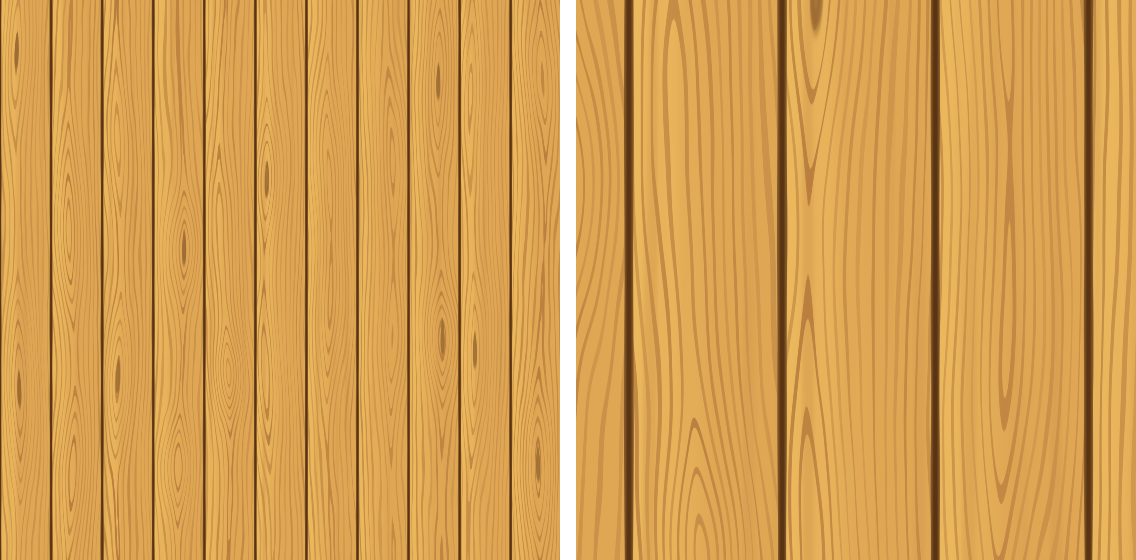
Left, the full canvas; right, a detail of the centre.
A three.js fragment shader for this texture:

```glsl
// Eleven upright honey-coloured wood planks parted by thin dark seams.
// Grain lines are contours of a field around a drifting spine in each plank;
// knots lift that field, so the contours close into long nested loops.

#define PLANK_WIDTH 0.0912
#define GRAIN_LINES 13.0
#define LINE_WIDTH 0.27
#define KNOT_LIFT 0.36
#define SEAM_HALF 0.0026
#define BRIGHT vec3(0.92, 0.72, 0.365)
#define BASE vec3(0.875, 0.655, 0.33)
#define GRAIN vec3(0.80, 0.58, 0.29)
#define DARK_GRAIN vec3(0.72, 0.49, 0.24)
#define KNOT_CORE vec3(0.60, 0.41, 0.19)
#define SEAM_EDGE vec3(0.49, 0.33, 0.15)
#define SEAM_CORE vec3(0.35, 0.20, 0.07)

varying vec2 vUv;

float hash(vec2 p) {
  return fract(sin(dot(p, vec2(127.1, 311.7))) * 43758.5);
}

vec2 gradient(vec2 cell) {
  float angle = 6.2832 * hash(cell);
  return vec2(cos(angle), sin(angle));
}

// Gradient noise, roughly -0.7 to 0.7
float noise(vec2 p) {
  vec2 i = floor(p), f = fract(p);
  vec2 u = f * f * f * (f * (f * 6.0 - 15.0) + 10.0);
  vec2 e = vec2(1.0, 0.0);
  float low = mix(dot(gradient(i), f), dot(gradient(i + e.xy), f - e.xy), u.x);
  float high = mix(dot(gradient(i + e.yx), f - e.yx),
                   dot(gradient(i + e.xx), f - e.xx), u.x);
  return mix(low, high, u.y);
}

void main() {
  // Plank cell: x runs 0 to 1 across the plank, y stays in canvas units
  float column = vUv.x / PLANK_WIDTH;
  float plank = floor(column);
  float x = fract(column);
  float y = vUv.y;
  vec2 seed = vec2(plank * 17.0, plank * 29.0);

  // Spine that the grain bends around
  float spine = mix(0.2, 0.8, hash(seed + 3.0));
  spine += 0.3 * noise(vec2(plank * 7.3 + 0.5, y * 2.0 + plank * 3.7));
  float dx = x - spine;

  // Two knots of random place and length, some with a dark slit
  float bump = 0.0;
  float core = 0.0;
  for (int k = 0; k < 2; k++) {
    float n = float(k);
    vec2 id = seed + n * 5.0;
    float dy = y - (n + mix(0.1, 0.9, hash(id + 1.0))) * 0.5;
    float reach = mix(0.07, 0.19, hash(id + 2.0));
    bump += exp(-dy * dy / (reach * reach)) * mix(0.5, 1.0, hash(id + 4.0));
    float taper = 0.045 * (1.0 - 8.0 * dy);
    float slit = length(vec2(dx / max(taper, 0.02), dy / 0.036));
    core = max(core, (1.0 - smoothstep(0.7, 1.1, slit)) * step(0.4, hash(id + 6.0)));
  }

  // Grain field, with wobble that breaks loops and beads along the spine
  float lift = KNOT_LIFT * (0.45 - bump) * exp(-dx * dx / 0.14);
  float wobble = 0.07 * noise(vec2(x * 3.0, y * 5.0) + seed)
               + 0.015 * noise(vec2(x * 8.0, y * 15.0) + seed);
  float field = GRAIN_LINES * (sqrt(dx * dx + 0.0008) + lift + wobble);
  float soft = clamp(fwidth(field), 0.02, 0.5);

  // Lines swell and fade along their length
  float swell = noise(vec2(x * 6.0, y * 4.0) + seed + 40.0);
  float halfWidth = 0.5 * LINE_WIDTH * (1.0 + 1.1 * swell);
  float offset = abs(fract(field) - 0.5);
  float line = 1.0 - smoothstep(halfWidth - 0.5 * soft, halfWidth + 0.5 * soft, offset);
  float shade = hash(vec2(floor(field), plank));
  float nearSpine = exp(-dx * dx / 0.012);

  // Wood body: bright left side, warmer right side, broad faint streaks
  float streak = noise(vec2(x * 9.0, y * 1.3) + seed + 80.0);
  vec3 color = mix(BRIGHT, BASE, smoothstep(0.02, 0.55, x + 0.2 * streak));
  color = mix(color, GRAIN, 0.35 * smoothstep(0.12, 0.5, streak));
  vec3 ink = mix(GRAIN, DARK_GRAIN, clamp(0.45 * shade + 0.6 * nearSpine, 0.0, 1.0));
  color = mix(color, ink, line * mix(0.7, 1.0, shade));
  color = mix(color, KNOT_CORE, 0.85 * core);

  // Seams with a slightly uneven edge and a darker centre
  float seamIndex = floor(column + 0.5);
  float seamDistance = abs(column - seamIndex) * PLANK_WIDTH;
  float seamHalf = SEAM_HALF + 0.0008 * noise(vec2(seamIndex * 5.3, y * 11.0));
  float aa = max(fwidth(vUv.x), 0.0008);
  float seam = 1.0 - smoothstep(seamHalf - 0.5 * aa, seamHalf + 0.5 * aa, seamDistance);
  float centre = 1.0 - smoothstep(0.0006, 0.0024, seamDistance);
  color = mix(color, mix(SEAM_EDGE, SEAM_CORE, centre), seam);

  gl_FragColor = vec4(color, 1.0);
}
```
